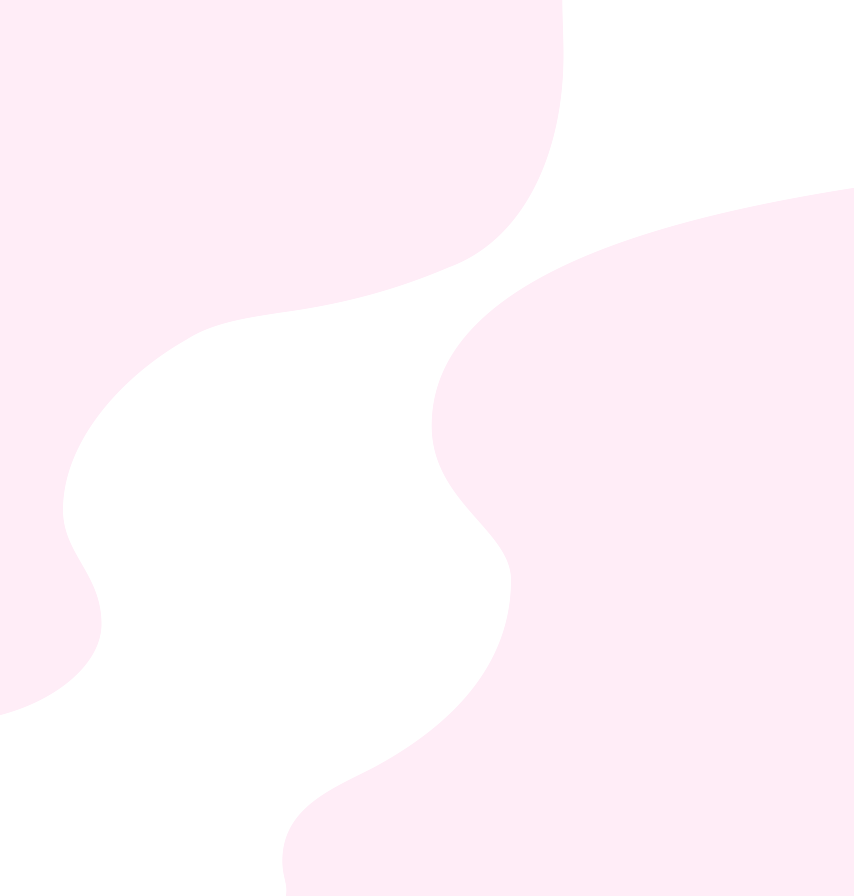
Give the GLSL for this background, as a WebGL 1 fragment shader.

```glsl
precision highp float;
// Two flat pink shapes on white, leaving a winding pale band between them.
// Each outline is a chain of cubic curves that run steadily downward, so the
// edge position on a row is found by bisecting the curve parameter.

#define PINK vec3(1.0, 0.929, 0.969)
#define WHITE vec3(1.0)
#define GRID vec2(732.0, 768.0)
#define SOFTNESS 0.5
#define BISECTIONS 18

uniform vec2 u_resolution;

vec2 bezier(vec2 a, vec2 b, vec2 c, vec2 d, float t) {
  float s = 1.0 - t;
  return s * s * s * a + 3.0 * s * t * (s * b + t * c) + t * t * t * d;
}

vec2 bezierTangent(vec2 a, vec2 b, vec2 c, vec2 d, float t) {
  float s = 1.0 - t;
  return 3.0 * (s * s * (b - a) + 2.0 * s * t * (c - b) + t * t * (d - c));
}

// If the row of p crosses this piece, store the signed distance to it:
// positive on the left of the curve.
void piece(vec2 p, vec2 a, vec2 b, vec2 c, vec2 d, inout float dist) {
  if (p.y < a.y || p.y > d.y) return;
  float low = 0.0;
  float high = 1.0;
  for (int i = 0; i < BISECTIONS; i++) {
    float mid = 0.5 * (low + high);
    if (bezier(a, b, c, d, mid).y < p.y) low = mid;
    else high = mid;
  }
  float t = 0.5 * (low + high);
  vec2 tangent = normalize(bezierTangent(a, b, c, d, t));
  dist = (bezier(a, b, c, d, t).x - p.x) * tangent.y;
}

// Upper left shape: positive inside
float leftShape(vec2 p) {
  float dist = -1000.0;
  piece(p, vec2(482, 0), vec2(482, 15), vec2(483, 30), vec2(483, 47), dist);
  piece(p, vec2(483, 47), vec2(483, 130), vec2(450, 205), vec2(385, 229), dist);
  piece(p, vec2(385, 229), vec2(345, 246), vec2(300, 260), vec2(240, 268), dist);
  piece(p, vec2(240, 268), vec2(215, 272), vec2(183, 276), vec2(160, 291), dist);
  piece(p, vec2(160, 291), vec2(105, 322), vec2(54, 378), vec2(54, 437), dist);
  piece(p, vec2(54, 437), vec2(54, 475), vec2(87, 492), vec2(87, 535), dist);
  piece(p, vec2(87, 535), vec2(87, 568), vec2(50, 600), vec2(0, 613), dist);
  return dist;
}

// Lower right shape: positive inside
float rightShape(vec2 p) {
  float dist = 1000.0;
  piece(p, vec2(732, 161), vec2(560, 188), vec2(370, 240), vec2(370, 365), dist);
  piece(p, vec2(370, 365), vec2(370, 430), vec2(438, 455), vec2(438, 497), dist);
  piece(p, vec2(438, 497), vec2(438, 560), vec2(400, 615), vec2(320, 658), dist);
  piece(p, vec2(320, 658), vec2(285, 676), vec2(242, 692), vec2(242, 738), dist);
  piece(p, vec2(242, 738), vec2(242, 752), vec2(247, 758), vec2(245, 768), dist);
  return -dist;
}

void main() {
  // Design grid with y running down from the top edge
  vec2 uv = gl_FragCoord.xy / u_resolution;
  vec2 p = vec2(uv.x, 1.0 - uv.y) * GRID;

  // Blend over about one pixel at the outline
  float blur = SOFTNESS * GRID.y / u_resolution.y;
  float inside = max(leftShape(p), rightShape(p));
  float coverage = smoothstep(-blur, blur, inside);
  gl_FragColor = vec4(mix(WHITE, PINK, coverage), 1.0);
}
```
